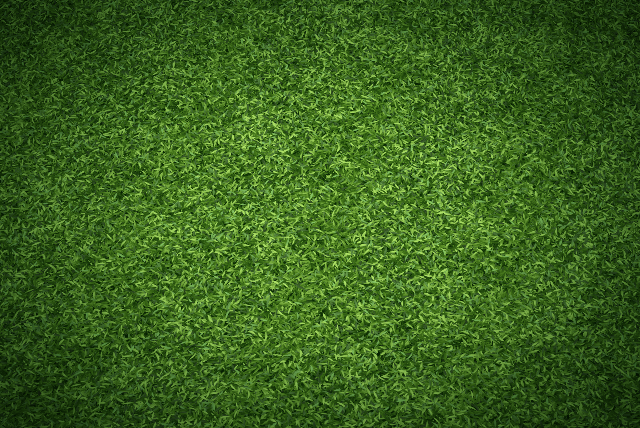
Write a WebGL 1 fragment shader that draws this texture.

```glsl
precision highp float;

uniform vec2 u_resolution;

// Palette, from shaded soil to sunlit tips
const vec3 DEEP = vec3(0.03, 0.14, 0.01);
const vec3 DARK = vec3(0.11, 0.25, 0.04);
const vec3 MID = vec3(0.18, 0.34, 0.07);
const vec3 LEAF = vec3(0.27, 0.45, 0.10);
const vec3 BRIGHT = vec3(0.43, 0.61, 0.22);
const vec3 PALE = vec3(0.32, 0.48, 0.25);

// Blade layout, in canvas heights
const int LAYERS = 11;
const float CELL = 0.014;
const float HALF_LENGTH_MIN = 0.007;
const float HALF_LENGTH_MAX = 0.0125;
const float HALF_WIDTH_MIN = 0.0017;
const float HALF_WIDTH_MAX = 0.0029;
const float BEND = 0.005;
const float SOFTNESS = 0.0011;

// Tone of the blades
const float TONE_BASE = -0.27;
const float TONE_DEPTH = 0.62;
const float TONE_SPREAD = 1.0;
const float TONE_LENGTHWISE = 0.13;
const float TONE_CROSSWISE = 0.1;
const float TONE_MAX = 1.3;
const float PALE_SHARE = 0.18;
const float CLUMP_SIZE = 0.05;
const float CLUMP_CONTRAST = 0.2;

// View and light
const float NEAR_SCALE = 0.92;
const float FAR_SCALE = 1.2;
const float FORESHORTENING = 1.2;
const float GAIN = 1.1;
const float VIGNETTE = 0.66;

float hash(vec2 p) {
  return fract(sin(dot(p, vec2(127.1, 311.7))) * 43758.5453);
}

float noise(vec2 p) {
  vec2 i = floor(p);
  vec2 f = fract(p);
  f = f * f * (3.0 - 2.0 * f);
  float low = mix(hash(i), hash(i + vec2(1.0, 0.0)), f.x);
  float high = mix(hash(i + vec2(0.0, 1.0)), hash(i + 1.0), f.x);
  return mix(low, high, f.y);
}

// Tones above 1 run on past BRIGHT as glints
vec3 grassRamp(float tone) {
  float t = clamp(tone, 0.0, TONE_MAX) * 4.0;
  vec3 color = mix(DEEP, DARK, clamp(t, 0.0, 1.0));
  color = mix(color, MID, clamp(t - 1.0, 0.0, 1.0));
  color = mix(color, LEAF, clamp(t - 2.0, 0.0, 1.0));
  return color + (BRIGHT - LEAF) * max(t - 3.0, 0.0);
}

// Lays one curved, pointed blade over the color below it
vec3 addBlade(vec3 below, vec2 offset, vec2 id, float depth, float clump, float soft) {
  float angle = 6.2832 * hash(id + 3.1);
  vec2 dir = vec2(cos(angle), sin(angle));
  float halfLength = mix(HALF_LENGTH_MIN, HALF_LENGTH_MAX, hash(id + 5.7));
  float halfWidth = mix(HALF_WIDTH_MIN, HALF_WIDTH_MAX, hash(id + 8.3));
  float along = clamp(dot(offset, dir) / halfLength, -2.0, 2.0);
  float across = dot(offset, vec2(-dir.y, dir.x));
  across += BEND * (hash(id + 11.9) - 0.5) * along * along;

  float edge = halfWidth * (1.0 - along * along) - abs(across);
  float cover = smoothstep(-soft, soft, edge);

  float tone = TONE_BASE + TONE_DEPTH * depth + TONE_SPREAD * hash(id + 14.2) + clump;
  tone += TONE_LENGTHWISE * along;
  tone += TONE_CROSSWISE * clamp(across / halfWidth, -1.0, 1.0);
  vec3 color = grassRamp(tone);
  float isPale = step(hash(id + 17.6), PALE_SHARE);
  color = mix(color, PALE * (0.4 + 0.8 * clamp(tone, 0.0, TONE_MAX)), 0.85 * isPale);
  return mix(below, color, cover);
}

void main() {
  vec2 uv = gl_FragCoord.xy / u_resolution;
  float aspect = u_resolution.x / u_resolution.y;

  // Lawn plane: blades shrink slightly towards the top
  vec2 ground;
  ground.x = (uv.x - 0.5) * aspect * mix(NEAR_SCALE, FAR_SCALE, uv.y);
  ground.y = uv.y * mix(NEAR_SCALE, FAR_SCALE, 0.5 * uv.y) * FORESHORTENING;

  float soft = max(SOFTNESS, 0.4 / u_resolution.y);
  float clump = CLUMP_CONTRAST * (noise(ground / CLUMP_SIZE)
    + noise(ground / CLUMP_SIZE * 2.3 + 7.0) - 1.0);

  // Blades stacked from the shaded bottom up
  vec3 color = DEEP;
  for (int layer = 0; layer < LAYERS; layer++) {
    float k = float(layer);
    float depth = k / float(LAYERS - 1);
    vec2 grid = ground / CELL + vec2(0.37, 0.61) * k;
    vec2 cell = floor(grid);
    for (int y = -1; y <= 1; y++) {
      for (int x = -1; x <= 1; x++) {
        vec2 corner = cell + vec2(float(x), float(y));
        vec2 id = corner + k * vec2(19.3, 47.9);
        vec2 root = corner + vec2(hash(id), hash(id + 1.7));
        color = addBlade(color, (grid - root) * CELL, id, depth, clump, soft);
      }
    }
  }

  // Light falls off to the corners, where the green grows deeper
  float radius = length((uv - 0.5) * vec2(1.0, 0.9));
  float light = 1.0 - VIGNETTE * smoothstep(0.15, 0.75, radius);
  color *= GAIN * vec3(pow(light, 1.3), light, pow(light, 1.3));
  gl_FragColor = vec4(color, 1.0);
}
```
